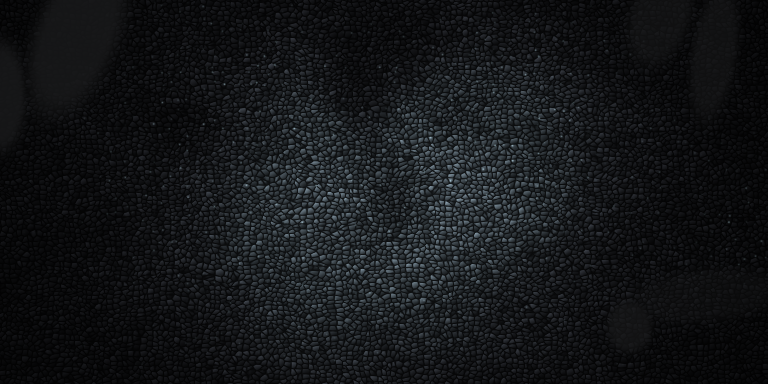
A Shadertoy shader for this texture:

```glsl
// Dark pebbled leather under a soft, cool, uneven light.
// Cellular noise forms the grain, Gaussian pools place light and shade,
// and a jittered grid scatters fine glints; blurred smudges lie on top.

const vec2 LIGHT_DIR = vec2(-0.5, 0.85);
const float GRAIN_SCALE = 72.0;
const float GLINT_SCALE = 44.0;

vec2 hash22(vec2 p) {
    vec3 q = fract(p.xyx * vec3(0.1031, 0.1030, 0.0973));
    q += dot(q, q.yzx + 33.33);
    return fract((q.xx + q.yz) * q.zy);
}

// Soft elliptical pool, 1 at its centre
float pool(vec2 p, vec2 centre, vec2 radius) {
    vec2 q = (p - centre) / radius;
    return exp(-dot(q, q));
}

// Pool whose long axis leans by an angle
float leaningPool(vec2 p, vec2 centre, vec2 radius, float angle) {
    float c = cos(angle), s = sin(angle);
    return pool(mat2(c, -s, s, c) * (p - centre), vec2(0.0), radius);
}

// Flat-topped leaning ellipse with a blurred rim
float smudge(vec2 p, vec2 centre, vec2 radius, float angle) {
    return smoothstep(0.2, 0.62, leaningPool(p, centre, radius, angle));
}

float layeredSines(vec2 p) {
    float sum = 0.0, amplitude = 0.5;
    for (int i = 0; i < 4; i++) {
        sum += amplitude * sin(p.x + 1.7 * sin(p.y)) * cos(p.y - 0.8 * sin(p.x));
        p = mat2(1.5, 1.1, -1.1, 1.5) * p + 2.3;
        amplitude *= 0.55;
    }
    return sum;
}

// Relief of rounded cells: dark creases, faces lit from the upper left
float leatherGrain(vec2 p) {
    vec2 cell = floor(p), local = fract(p);
    vec2 toNearest = vec2(0.0), nearestId = cell;
    float nearest = 8.0, second = 8.0;
    for (int y = -1; y <= 1; y++)
    for (int x = -1; x <= 1; x++) {
        vec2 offset = vec2(float(x), float(y));
        vec2 delta = offset + 0.08 + 0.84 * hash22(cell + offset) - local;
        float d = length(delta);
        if (d < nearest) {
            second = nearest;
            nearest = d;
            toNearest = delta;
            nearestId = cell + offset;
        } else second = min(second, d);
    }
    float face = smoothstep(0.0, 0.42, second - nearest);
    float slope = max(0.0, 1.0 - 1.3 * dot(toNearest, LIGHT_DIR));
    float variety = 0.6 + 0.8 * hash22(nearestId + 19.0).x;
    return 0.36 + 1.08 * face * slope * variety;
}

float glints(vec2 p, float radius) {
    vec2 cell = floor(p * GLINT_SCALE);
    vec2 centre = (cell + 0.2 + 0.6 * hash22(cell + 7.0)) / GLINT_SCALE;
    vec2 chance = hash22(cell + 53.0);
    float strength = step(0.45, chance.y) * (0.15 + 0.85 * pow(chance.x, 5.0));
    return strength * pool(p, centre, vec2(radius));
}

// Large-scale brightness of the hide
float lighting(vec2 p) {
    float tone = 0.023;
    tone += 0.100 * pool(p, vec2(1.00, 0.47), vec2(0.62, 0.50));
    tone += 0.105 * pool(p, vec2(1.20, 0.58), vec2(0.29, 0.25));
    tone += 0.055 * pool(p, vec2(0.75, 0.46), vec2(0.17, 0.26));
    tone += 0.045 * pool(p, vec2(0.98, 0.28), vec2(0.30, 0.25));
    // Worn hollows
    tone *= 1.0 - 0.50 * leaningPool(p, vec2(0.93, 0.76), vec2(0.08, 0.18), 0.35);
    tone *= 1.0 - 0.35 * pool(p, vec2(1.04, 0.50), vec2(0.08, 0.11));
    tone *= 1.0 - 0.50 * pool(p, vec2(1.05, 0.90), vec2(0.14, 0.11));
    tone *= 1.0 - 0.28 * pool(p, vec2(1.18, 0.67), vec2(0.07, 0.06));
    tone *= 1.0 - 0.35 * pool(p, vec2(0.46, 0.66), vec2(0.10, 0.09));
    return tone * (1.0 + 0.22 * layeredSines(p * 9.0));
}

float glintCoverage(vec2 p) {
    return 0.65 * pool(p, vec2(0.62, 0.68), vec2(0.34, 0.32))
         + 0.60 * pool(p, vec2(1.36, 0.70), vec2(0.34, 0.30))
         + 0.30 * pool(p, vec2(1.00, 0.30), vec2(0.65, 0.35))
         + 0.45 * pool(p, vec2(1.92, 0.42), vec2(0.13, 0.14));
}

float smudges(vec2 p) {
    float m = smudge(p, vec2(0.20, 0.91), vec2(0.11, 0.23), -0.38);
    m = max(m, smudge(p, vec2(0.00, 0.75), vec2(0.07, 0.15), 0.0));
    m = max(m, 0.7 * smudge(p, vec2(1.72, 0.96), vec2(0.08, 0.14), -0.3));
    m = max(m, 0.7 * smudge(p, vec2(1.86, 0.86), vec2(0.06, 0.18), -0.15));
    m = max(m, 0.8 * smudge(p, vec2(1.64, 0.15), vec2(0.06, 0.07), 0.0));
    return max(m, 0.4 * smudge(p, vec2(1.84, 0.23), vec2(0.20, 0.07), 0.1));
}

void mainImage(out vec4 fragColor, in vec2 fragCoord) {
    vec2 p = fragCoord / iResolution.y;
    vec2 warp = vec2(layeredSines(p * 13.0), layeredSines(p.yx * 11.0 + 4.0));
    float grain = leatherGrain((p + 0.012 * warp) * vec2(0.92, 1.12) * GRAIN_SCALE);
    float tone = lighting(p);

    vec3 tint = mix(vec3(0.94, 0.98, 1.12), vec3(0.88, 1.01, 1.10), smoothstep(0.03, 0.16, tone));
    vec3 color = tint * tone * grain;
    float glintRadius = max(0.0026, 0.65 / iResolution.y);
    color += vec3(0.62, 0.74, 0.78) * glints(p, glintRadius) * glintCoverage(p);
    color = mix(color, vec3(0.095, 0.097, 0.102), 0.85 * smudges(p));
    fragColor = vec4(color, 1.0);
}
```
